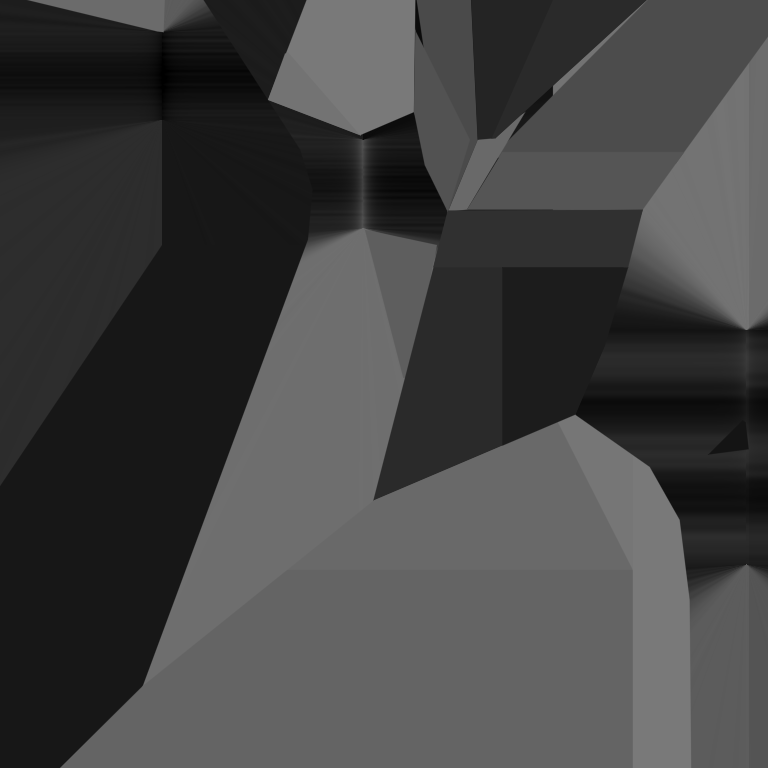
Give the GLSL for this background, as a Shadertoy shader.

```glsl
// Grey faceted planes with sharp edges, joined by three dark streaked folds that fan out.
#define EDGE (0.75 / iResolution.y)
#define STREAK_FREQ 26.0
#define STREAK_AMOUNT 0.05
#define GLOW_FALLOFF 110.0
#define BAND_TONE 0.09
#define PALE_TONE 0.475
#define FLOOR_TONE 0.393

float hash(float n) { return fract(sin(n * 127.1) * 4375.85) * 2.0 - 1.0; }

float gradientNoise(float x) {
    float i = floor(x), f = x - i;
    return mix(hash(i) * f, hash(i + 1.0) * (f - 1.0), f * f * (3.0 - 2.0 * f));
}

// Signed distance to the line a-b, positive on its right.
float side(vec2 p, vec2 a, vec2 b) {
    vec2 d = normalize(b - a);
    return (p.x - a.x) * d.y - (p.y - a.y) * d.x;
}

// Convex clockwise quad, positive inside.
float quad(vec2 p, vec2 a, vec2 b, vec2 c, vec2 d) {
    return min(min(side(p, a, b), side(p, b, c)), min(side(p, c, d), side(p, d, a)));
}

void fill(inout float tone, float value, float dist) {
    tone = mix(tone, value, smoothstep(-EDGE, EDGE, dist));
}

// Fold around an upright pole (x, bottom, top); tones are (below, core, above),
// spread is the turn over which the outer tones open, wave is (amount, rate, phase).
float fan(vec2 p, vec3 pole, vec3 tones, vec2 spread, vec3 wave, float glow) {
    vec2 d = p - vec2(pole.x, clamp(p.y, pole.y, pole.z));
    float turn = atan(d.y, abs(d.x) + 1e-5) / 1.5708;
    float height = clamp((p.y - pole.y) / (pole.z - pole.y), 0.0, 1.0);
    float below = smoothstep(0.0, spread.x, -turn);
    float above = smoothstep(0.0, spread.y, turn);
    float core = (1.0 - below) * (1.0 - above);
    float streak = gradientNoise((height + turn) * STREAK_FREQ + 40.0 * step(0.0, d.x) + pole.x * 90.0);
    float tone = tones.y + wave.x * cos(6.2832 * wave.y * (height - wave.z));
    tone = mix(mix(tone, tones.x, below), tones.z, above);
    tone += streak * STREAK_AMOUNT * mix(0.25, 1.0, core);
    return tone + glow * core * exp(-abs(d.x) * GLOW_FALLOFF);
}

// Rounded slab at the bottom.
float floorShape(vec2 p) {
    vec2 outline[8] = vec2[8](vec2(0.078, 0.0), vec2(0.186, 0.107), vec2(0.486, 0.348),
        vec2(0.749, 0.46), vec2(0.846, 0.392), vec2(0.885, 0.323), vec2(0.898, 0.219), vec2(0.9, 0.0));
    float dist = 1.0;
    for (int i = 0; i < 7; i++) dist = min(dist, side(p, outline[i], outline[i + 1]));
    return dist;
}

void mainImage(out vec4 fragColor, in vec2 fragCoord) {
    vec2 p = fragCoord / iResolution.xy;

    // Left fold, its lit corner and the broad dark band
    bool east = p.x > 0.211;
    float tone = fan(p, vec3(0.211, 0.844, 0.958),
        east ? vec3(BAND_TONE, 0.065, 0.36) : vec3(0.175, 0.085, 0.115),
        east ? vec2(0.3, 0.6) : vec2(0.25, 0.2), vec3(0.03, 1.0, 0.0), -0.06);
    fill(tone, BAND_TONE, min(side(p, vec2(0.0, 0.367), vec2(0.211, 0.681)), 0.681 - p.y));
    fill(tone, 0.42, quad(p, vec2(-0.006, 1.01), vec2(0.215, 1.01), vec2(0.213, 0.958), vec2(0.205, 0.959)));

    // Centre fold and the pale strip below it
    float bend = max(side(p, vec2(0.186, 0.107), vec2(0.401, 0.688)), side(p, vec2(0.401, 0.688), vec2(0.407, 0.753)));
    bend = max(bend, side(p, vec2(0.407, 0.753), vec2(0.391, 0.805)));
    bend = max(bend, side(p, vec2(0.391, 0.805), vec2(0.349, 0.87)));
    float neck = fan(p, vec3(0.473, 0.703, 0.818), vec3(0.432, p.x > 0.473 ? 0.07 : 0.1, p.x > 0.473 ? 0.045 : 0.11),
        vec2(0.35, 0.3), vec3(0.03, 1.0, 0.0), 0.2);
    fill(tone, neck, bend);
    fill(tone, 0.37, quad(p, vec2(0.475, 0.701), vec2(0.569, 0.681), vec2(0.535, 0.508), vec2(0.525, 0.508)));

    // Right fold with a dark shard
    float rightFold = fan(p, vec3(0.972, 0.265, 0.57), p.x > 0.975 ? vec3(0.33, 0.1, 0.42) : vec3(0.36, 0.11, 0.45),
        vec2(0.6), vec3(0.055, 2.6, 0.1), 0.06 * smoothstep(0.3, 0.55, p.y));
    fill(tone, rightFold, p.x - 0.72);
    fill(tone, 0.08, quad(p, vec2(0.922, 0.408), vec2(0.967, 0.453), vec2(0.971, 0.45), vec2(0.975, 0.415)));

    // Pale block at the top
    fill(tone, PALE_TONE, quad(p, vec2(0.349, 0.87), vec2(0.403, 1.01), vec2(0.541, 1.01), vec2(0.469, 0.824)));
    fill(tone, PALE_TONE, quad(p, vec2(0.403, 1.01), vec2(0.541, 1.01), vec2(0.539, 0.854), vec2(0.469, 0.824)));
    fill(tone, 0.45, quad(p, vec2(0.349, 0.87), vec2(0.371, 0.93), vec2(0.375, 0.932), vec2(0.469, 0.824)));

    // Upper right planes
    fill(tone, 0.3, quad(p, vec2(0.64, 0.795), vec2(0.853, 1.01), vec2(1.042, 1.01), vec2(0.88, 0.787)));
    fill(tone, 0.335, quad(p, vec2(0.654, 0.802), vec2(0.891, 0.802), vec2(0.837, 0.727), vec2(0.608, 0.727)));
    fill(tone, 0.29, quad(p, vec2(0.541, 1.01), vec2(0.613, 1.01), vec2(0.622, 0.818), vec2(0.583, 0.724)));
    fill(tone, 0.32, quad(p, vec2(0.541, 0.96), vec2(0.612, 0.818), vec2(0.583, 0.724), vec2(0.539, 0.854)));
    fill(tone, 0.32, quad(p, vec2(0.541, 0.96), vec2(0.583, 0.724), vec2(0.553, 0.785), vec2(0.539, 0.854)));
    fill(tone, 0.41, quad(p, vec2(0.622, 0.818), vec2(0.684, 0.854), vec2(0.608, 0.727), vec2(0.583, 0.724)));
    float wedge = quad(p, vec2(0.613, 1.01), vec2(0.853, 1.01), vec2(0.645, 0.82), vec2(0.622, 0.818));
    fill(tone, 0.14, wedge);
    fill(tone, 0.165, min(wedge, side(p, vec2(0.642, 0.824), vec2(0.72, 1.0))));

    // Dark central panel
    fill(tone, 0.165, quad(p, vec2(0.583, 0.724), vec2(0.837, 0.727), vec2(0.749, 0.46), vec2(0.486, 0.348)));
    fill(tone, 0.19, quad(p, vec2(0.583, 0.726), vec2(0.837, 0.727), vec2(0.818, 0.652), vec2(0.564, 0.652)));
    fill(tone, 0.11, quad(p, vec2(0.654, 0.652), vec2(0.818, 0.652), vec2(0.788, 0.551), vec2(0.749, 0.46)));
    fill(tone, 0.11, quad(p, vec2(0.654, 0.652), vec2(0.788, 0.551), vec2(0.749, 0.46), vec2(0.654, 0.41)));

    // Floor slab with its brighter right face
    float slab = FLOOR_TONE;
    fill(slab, FLOOR_TONE + 0.02, p.y - 0.258);
    fill(slab, 0.462, side(p, vec2(0.824, 0.258), vec2(0.727, 0.449)));
    fill(slab, PALE_TONE, p.x - 0.824);
    fill(tone, slab, floorShape(p));

    fragColor = vec4(vec3(clamp(tone, 0.0, 1.0)), 1.0);
}
```
